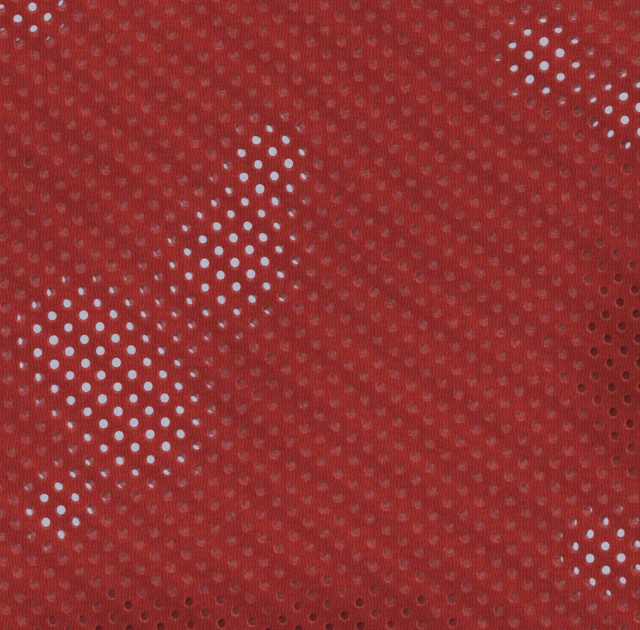
Write a Shadertoy shader that draws this texture.

```glsl
// Two layers of red knitted mesh on a skewed lattice of small round holes.
// Pale light passes where the holes of both layers line up, in soft patches;
// elsewhere each hole shows the pinkish or shaded layer underneath.

float hash(vec2 p) {
    return fract(sin(dot(p, vec2(127.1, 311.7))) * 43758.5453);
}

float noise(vec2 p) {
    vec2 i = floor(p), f = fract(p);
    f = f * f * (3.0 - 2.0 * f);
    return mix(mix(hash(i), hash(i + vec2(1, 0)), f.x),
               mix(hash(i + vec2(0, 1)), hash(i + vec2(1, 1)), f.x), f.y);
}

float blob(vec2 p, vec2 center, vec2 size) {
    vec2 d = (p - center) / size;
    return exp(-dot(d, d));
}

// How well the holes of the two layers line up, 0 to 1
float alignment(vec2 p) {
    const vec3 patches[9] = vec3[9](   // center and radius
        vec3(0.37, 0.59, 0.115), vec3(0.12, 0.46, 0.110), vec3(0.23, 0.33, 0.110),
        vec3(0.43, 0.75, 0.065), vec3(0.86, 0.91, 0.075), vec3(1.00, 0.82, 0.065),
        vec3(0.96, 0.12, 0.075), vec3(0.05, 0.99, 0.060), vec3(0.09, 0.19, 0.060));
    float sum = 0.0;
    for (int i = 0; i < 9; i++) sum += blob(p, patches[i].xy, vec2(patches[i].z));
    return clamp(1.15 * sum, 0.0, 1.0);
}

// Broad shadow of the folds, 0 to 1
float foldShadow(vec2 p) {
    float s = 0.75 * blob(p, vec2(1.02, 0.45), vec2(0.10, 0.20))
            + 0.70 * blob(p, vec2(0.35, 0.0), vec2(0.45, 0.08))
            + 0.35 * blob(p, vec2(0.08, 0.72), vec2(0.18, 0.14));
    return clamp(s + 0.45 * noise(p * 5.0 + 3.0) - 0.1, 0.0, 1.0);
}

void mainImage(out vec4 fragColor, in vec2 fragCoord) {
    vec2 uv = fragCoord / iResolution.y;
    float px = 1.0 / iResolution.y;

    // Cloth gently stretched over the lattice
    vec2 p = uv + 0.003 * vec2(sin(uv.y * 7.0 + uv.x * 3.0), sin(uv.x * 8.0 - uv.y * 4.0));
    mat2 lattice = mat2(0.0255, -0.0179, 0.0233, 0.0202);
    vec2 cell = round(inverse(lattice) * (p - vec2(0.3214, 0.5833)));
    vec2 d = p - vec2(0.3214, 0.5833) - lattice * cell;
    d += 0.0012 * (vec2(hash(cell), hash(cell + 17.0)) - 0.5);

    float aligned = alignment(uv);
    float shadow = foldShadow(uv);
    float variation = hash(cell + 5.0);

    // Knit: wavy vertical ribs, short stitches and fuzz
    float wave = 0.0012 * sin(uv.y * 220.0 + 3.0 * noise(uv * 30.0));
    float rib = 0.5 + 0.5 * sin(6.2832 * 185.0 * (uv.x + wave));
    float stitch = noise(uv * vec2(190.0, 300.0));
    float fuzz = noise(uv * 420.0);
    float weave = 0.40 * rib + 0.35 * stitch + 0.25 * fuzz;
    vec3 cloth = mix(vec3(0.49, 0.13, 0.13), vec3(0.65, 0.215, 0.20), weave);

    // Soft diagonal streaks where the layers beat against each other
    float streak = sin(dot(uv, vec2(50.0, 62.0)) + 4.0 * noise(uv * 3.0));
    cloth *= 1.0 + 0.035 * streak - 0.13 * shadow;

    // Raised rim: lit at the lower left, shaded at the upper right
    float dist = length(d * vec2(1.04, 0.96));
    float radius = mix(0.0060, 0.0074, aligned) * (0.94 + 0.12 * variation);
    float rim = exp(-pow((dist - radius - 0.0018) / 0.0022, 2.0));
    float side = dot(d, vec2(-0.6, -0.8)) / max(dist, 0.001);
    cloth += rim * (0.06 + 0.07 * side) * vec3(0.7, 0.65, 0.7) * (0.5 + stitch);

    // Lower layer as seen in the hole
    float net = 0.55 * noise(uv * vec2(300.0, 380.0)) + 0.45 * fuzz;
    vec3 under = mix(vec3(0.53, 0.20, 0.20), vec3(0.68, 0.42, 0.44), net);
    float dark = smoothstep(0.2, 0.75, shadow + 0.3 * (variation - 0.5));
    under = mix(under, vec3(0.34, 0.09, 0.10), 0.85 * dark);
    under *= 1.0 - 0.28 * smoothstep(-0.001, 0.006, dot(d, vec2(-0.5, 0.86)));

    // Light through the overlap of the upper hole and the shifted lower hole
    float angle = 4.0 + 3.0 * uv.x - 2.0 * uv.y;
    float shift = 0.019 * (1.0 - aligned) * (0.85 + 0.3 * variation);
    vec2 lower = d - shift * vec2(cos(angle), sin(angle));
    float gap = 1.0 - smoothstep(radius - px, radius + px, length(lower));
    vec3 light = vec3(0.71, 0.71, 0.77) * (0.96 + 0.08 * fuzz);
    under = mix(under, light, gap * mix(0.6, 1.0, smoothstep(0.2, 0.6, aligned)));

    float hole = 1.0 - smoothstep(radius - px, radius + px, dist);
    float strength = mix(0.72, 1.0, max(smoothstep(0.1, 0.5, aligned), dark));
    fragColor = vec4(mix(cloth, under, hole * strength), 1.0);
}
```
